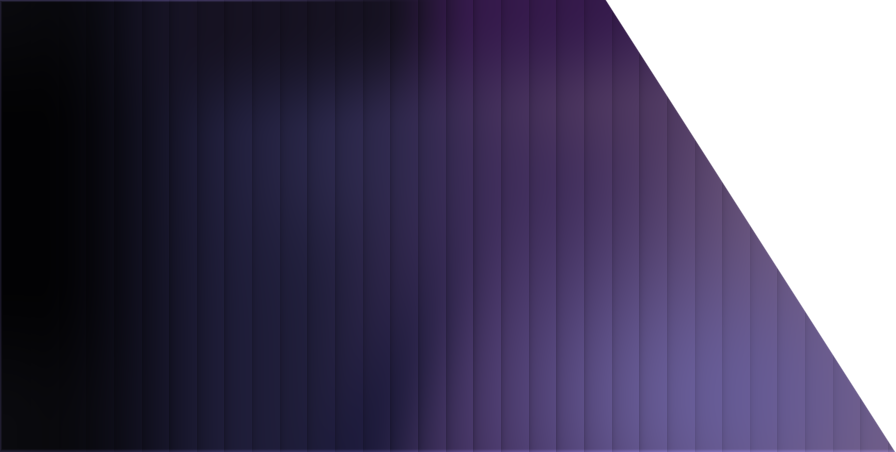
Give the GLSL for this background, as a Shadertoy shader.

```glsl
// Dark violet gradient behind vertical reeded glass, cut by a white diagonal.

// Soft elliptical falloff around a center
float glow(vec2 p, vec2 center, vec2 radius) {
    vec2 d = (p - center) / radius;
    return exp(-dot(d, d));
}

// Smooth colour field, p in 0..1 with the origin at the lower left
vec3 backdrop(vec2 p) {
    // Horizontal ramp: black, navy, violet, mauve
    vec3 col = mix(vec3(0.008, 0.008, 0.014), vec3(0.115, 0.11, 0.215), smoothstep(0.04, 0.28, p.x));
    col = mix(col, vec3(0.24, 0.165, 0.34), smoothstep(0.33, 0.57, p.x));
    col = mix(col, vec3(0.45, 0.36, 0.48), smoothstep(0.60, 0.97, p.x));

    // Faint lift in the two left corners
    col += vec3(0.03, 0.03, 0.04) * smoothstep(0.15, 0.5, abs(p.y - 0.55)) * smoothstep(0.2, 0.0, p.x);

    // Slate and mauve lights in the upper half
    col = mix(col, vec3(0.19, 0.175, 0.32), 0.6 * glow(p, vec2(0.40, 0.66), vec2(0.13, 0.22)));
    col = mix(col, vec3(0.31, 0.22, 0.37), 0.6 * glow(p, vec2(0.68, 0.78), vec2(0.14, 0.13)));

    // Periwinkle light at the lower right
    col = mix(col, vec3(0.40, 0.36, 0.59), 0.95 * glow(p, vec2(0.80, 0.12), vec2(0.24, 0.33)));

    // Leaning indigo shadow rising from the bottom
    float lean = (p.x - 0.40 - 0.2 * p.y) / 0.06;
    col = mix(col, vec3(0.10, 0.095, 0.22), 0.75 * exp(-lean * lean) * smoothstep(0.65, 0.0, p.y));

    // Dark band along the top, turning purple to the right
    vec3 topColor = mix(vec3(0.085, 0.07, 0.13), vec3(0.205, 0.10, 0.29), smoothstep(0.42, 0.54, p.x));
    float topMask = smoothstep(0.72, 0.98, p.y + 0.15 * (0.5 - p.x)) * smoothstep(0.1, 0.25, p.x);
    return mix(col, topColor, topMask);
}

void mainImage(out vec4 fragColor, in vec2 fragCoord) {
    vec2 uv = fragCoord / iResolution.xy;
    float pixel = 1.0 / iResolution.x;

    // Reeded glass: each rib bends the field and shades its left edge
    float period = 0.03086;
    float rib = fract(uv.x / period - 0.118);
    vec3 col = backdrop(uv + vec2((rib - 0.5) * 0.012, 0.0));
    float seam = exp(-rib * 9.0) * smoothstep(1.0, 1.0 - 1.5 * pixel / period, rib);
    float ribFade = smoothstep(0.03, 0.2, uv.x) * (1.0 - 0.5 * smoothstep(0.55, 0.9, uv.x));
    col *= 1.0 + ribFade * (0.07 * (rib - 0.5) - 0.16 * seam);

    // Thin lit rims along the top, bottom and left sides
    float topRim = smoothstep(0.006, 0.0, 1.0 - uv.y) * smoothstep(0.5, 0.2, uv.x);
    float bottomRim = smoothstep(0.008, 0.0, uv.y);
    float leftRim = smoothstep(0.003, 0.0, uv.x);
    col += vec3(0.16, 0.14, 0.24) * max(topRim, 0.6 * max(bottomRim, leftRim));

    // White area right of the slanted edge
    float slant = uv.x - mix(0.999, 0.676, uv.y);
    col = mix(col, vec3(1.0), smoothstep(-pixel, pixel, slant));

    fragColor = vec4(col, 1.0);
}
```
